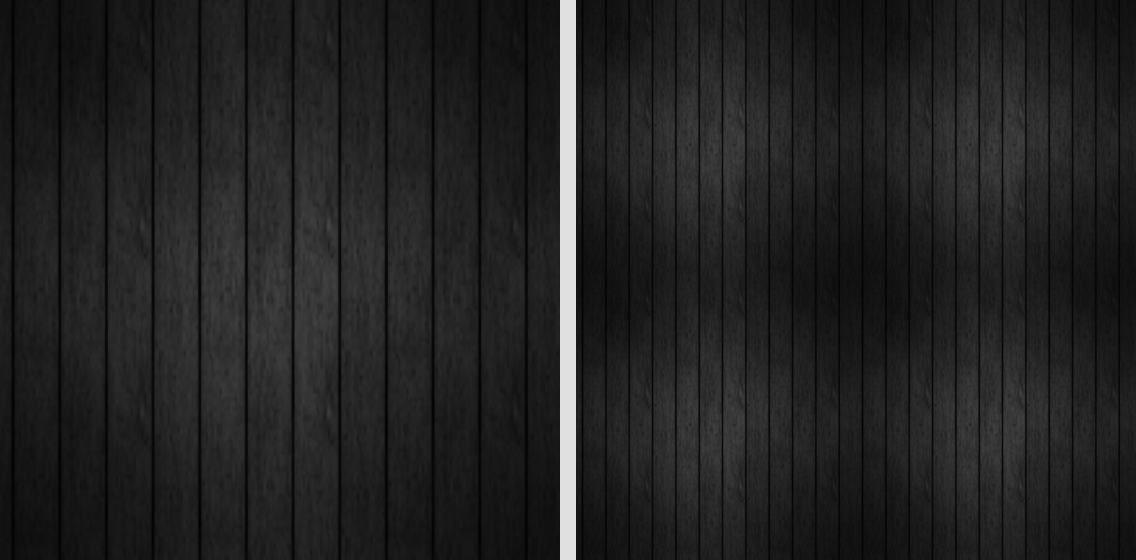
Left, the tile; right, the same tile 2 across and 2 down.
This texture is drawn by a Shadertoy shader. Its source:

```glsl
// Dark vertical wooden planks with fine grain, narrow grooves and a soft central glow.

float hash(vec2 p) {
    return fract(sin(dot(p, vec2(127.1, 311.7))) * 43758.5453);
}

// Value noise that repeats after 'wrap' cells.
float noise(vec2 p, vec2 wrap) {
    vec2 i = floor(p), f = fract(p);
    f = f * f * (3.0 - 2.0 * f);
    vec2 a = mod(i, wrap), b = mod(i + 1.0, wrap);
    return mix(mix(hash(a), hash(vec2(b.x, a.y)), f.x),
               mix(hash(vec2(a.x, b.y)), hash(b), f.x), f.y);
}

// Signed grain from -1 to 1, repeating every four planks and every board length.
float grain(vec2 p, vec2 cells) {
    return 2.0 * noise(p * cells, vec2(4.0, 1.0) * cells) - 1.0;
}

void mainImage(out vec4 fragColor, in vec2 fragCoord) {
    vec2 uv = fragCoord / iResolution.xy;

    // Twelve planks across, three board lengths up.
    vec2 p = vec2(uv.x * 12.0 - 0.28, uv.y * 3.0);
    float plank = mod(floor(p.x), 12.0);
    float kind = mod(plank, 4.0);
    float across = fract(p.x);

    // Each kind of plank starts its grain at another height.
    vec2 g = p + vec2(0.0, hash(vec2(kind, 5.0)));

    // Long streaks, fibres and short pores.
    float wood = 1.0 + 0.08 * grain(g, vec2(7.0, 2.0))
                     + 0.11 * grain(g, vec2(15.0, 9.0))
                     + 0.10 * grain(g, vec2(18.0, 31.0))
                     + 0.05 * grain(g, vec2(3.0, 5.0));
    wood -= 0.16 * smoothstep(0.35, 0.9, grain(g, vec2(13.0, 22.0)));

    // Broad wear and tone that differ from board to board.
    wood += 0.14 * (noise(p * vec2(1.0, 2.0), vec2(12.0, 6.0)) - 0.5);
    wood += 0.10 * (hash(vec2(plank, 17.0)) - 0.5);

    // Mottled knots near the right side of every fourth plank.
    vec2 k = vec2(across - 0.78, fract(p.y - 0.29) - 0.5) / vec2(0.17, 0.24);
    float knot = exp(-dot(k, k)) * step(1.5, kind) * step(kind, 2.5);
    float bend = 0.06 * grain(p, vec2(2.0, 9.0));
    float mottle = grain(p + vec2(bend, 0.0), vec2(9.0, 14.0));
    wood += knot * (0.38 * mottle - 0.12);

    // Grooves: a dark core with a wider shade, uneven along the height.
    float d = abs(fract(p.x + 0.5) - 0.5);
    float depth = 0.6 + 0.25 * noise(p * vec2(1.0, 7.0) + vec2(0.5, 0.0), vec2(12.0, 21.0));
    wood *= 1.0 - depth * (1.0 - smoothstep(0.012, 0.05, d));
    wood *= 1.0 - 0.16 * exp(-d * d / 0.006);

    // Light fades from the centre and levels out at the borders.
    vec2 glow = 0.5 - 0.5 * cos(6.28318 * uv);
    float light = 0.073 + 0.145 * pow(0.5 * (glow.x + glow.y), 1.3);

    fragColor = vec4(vec3(max(light * wood, 0.0)), 1.0);
}
```
